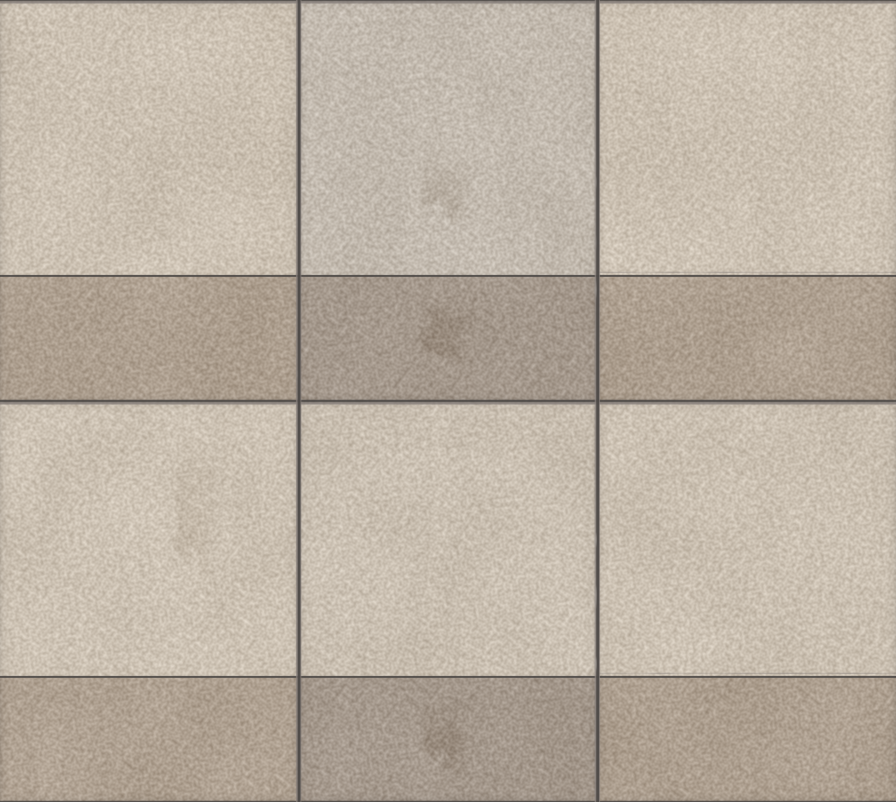
Reproduce this texture procedurally as a WebGL 2 fragment shader.

```glsl
#version 300 es
precision highp float;

uniform vec2 u_resolution;
out vec4 outColor;

const vec2 GRID = vec2(3.0, 2.0);
const float BAND_TOP = 0.312;   // band height as a share of one cell

const vec3 PANEL = vec3(0.795, 0.753, 0.695);
const vec3 BAND = vec3(0.678, 0.622, 0.560);
const vec3 SEAM = vec3(0.29, 0.275, 0.265);
const vec3 RIM = vec3(0.52, 0.49, 0.475);
const vec3 CHIP = vec3(0.72, 0.70, 0.68);

vec2 hashGradient(vec2 cell) {
    vec3 h = fract(cell.xyx * vec3(0.1031, 0.1030, 0.0973));
    h += dot(h, h.yzx + 33.33);
    float angle = 6.28318 * fract((h.x + h.y) * h.z);
    return vec2(cos(angle), sin(angle));
}

// Gradient noise, roughly -0.7 to 0.7
float gradientNoise(vec2 p) {
    vec2 i = floor(p), f = fract(p);
    vec2 u = f * f * f * (f * (f * 6.0 - 15.0) + 10.0);
    float a = dot(hashGradient(i), f);
    float b = dot(hashGradient(i + vec2(1, 0)), f - vec2(1, 0));
    float c = dot(hashGradient(i + vec2(0, 1)), f - vec2(0, 1));
    float d = dot(hashGradient(i + vec2(1, 1)), f - vec2(1, 1));
    return mix(mix(a, b, u.x), mix(c, d, u.x), u.y);
}

float cloudNoise(vec2 p) {
    float sum = 0.0, gain = 0.5;
    for (int i = 0; i < 4; i++) {
        sum += gain * gradientNoise(p);
        p = mat2(1.6, 1.2, -1.2, 1.6) * p + 17.3;
        gain *= 0.5;
    }
    return sum;
}

// Fine speckle from two rotated layers
float grainNoise(vec2 p) {
    vec2 r = mat2(0.8, 0.6, -0.6, 0.8) * p;
    return gradientNoise(r * 290.0) + 0.7 * gradientNoise(r.yx * 155.0 + 41.0);
}

float lineMask(float dist, float halfWidth, float pixel) {
    return 1.0 - smoothstep(halfWidth - 0.7 * pixel, halfWidth + 0.7 * pixel, abs(dist));
}

// Smudge with a firm left side, a slanted foot and a fading top
float smudge(vec2 p, vec2 center, vec2 size, float rough) {
    vec2 q = (p - center) / size + rough;
    float sides = smoothstep(-1.0, -0.6, q.x) * (1.0 - smoothstep(0.1, 1.2, q.x));
    float foot = smoothstep(-0.1, 0.15, q.y + 0.6 + 0.3 * q.x);
    return sides * foot * (1.0 - smoothstep(-0.3, 1.1, q.y));
}

float isIndex(float value, float index) {
    return 1.0 - step(0.5, abs(value - index));
}

void main() {
    float pixel = 1.0 / u_resolution.x;
    vec2 p = gl_FragCoord.xy * pixel;
    vec2 cellSize = vec2(1.0, u_resolution.y * pixel) / GRID;
    vec2 g = p / cellSize;
    vec2 id = floor(g), local = fract(g);
    float middle = isIndex(id.x, 1.0);
    float lower = isIndex(id.y, 0.0);

    // Panel above, darker band below
    float bandDist = (local.y - BAND_TOP) * cellSize.y;
    float panel = smoothstep(-pixel, pixel, bandDist);
    vec3 color = mix(BAND, PANEL, panel);

    // Each tile has its own tone; the middle column is greyer
    float greyed = middle * mix(1.0, 0.15, panel * lower);
    color -= greyed * vec3(0.036, 0.028, 0.014);
    color += 0.012 * gradientNoise(id * 3.7 + 0.4);

    // Cloudy wear and faint vertical weathering
    float cloud = cloudNoise(p * 9.0 + id * 5.0);
    float streak = gradientNoise(p * vec2(48.0, 7.0));
    color += vec3(0.055, 0.058, 0.062) * cloud + 0.012 * streak;

    // Smudges
    float rough = 0.7 * cloudNoise(p * 40.0);
    float stain = smudge(local, vec2(0.49, mix(0.17, 0.53, panel)), vec2(0.09, 0.11), rough);
    stain *= middle * (1.0 - panel * lower);
    float scuff = smudge(local, vec2(0.65, 0.72), vec2(0.08, 0.22), rough);
    stain += 0.7 * scuff * panel * lower * isIndex(id.x, 0.0);
    color -= stain * vec3(0.060, 0.066, 0.072);

    // Speckle
    color += vec3(0.095, 0.100, 0.105) * grainNoise(p);

    // Shade along tile edges
    vec2 edge = min(local, 1.0 - local) * cellSize;
    color *= 1.0 - 0.10 * exp(-min(edge.x, edge.y) / 0.004);

    // Thin joint over the band, with a scratch in the last column
    float scratch = lineMask(bandDist - 0.004, 0.0007, pixel) * isIndex(id.x, 2.0);
    color = mix(color, RIM, scratch * (0.35 + 0.4 * gradientNoise(p * 30.0)));
    color = mix(color, SEAM, 0.9 * lineMask(bandDist, 0.0011, pixel));

    // Main seams: vertical ones lie only between columns
    float seamX = p.x - clamp(round(g.x), 1.0, GRID.x - 1.0) * cellSize.x;
    float seamY = p.y - round(g.y) * cellSize.y;
    color = mix(color, RIM, 0.8 * lineMask(seamY + 0.0026, 0.0013, pixel));
    color = mix(color, SEAM, 0.85 * lineMask(seamY, 0.0014, pixel));
    color = mix(color, RIM, 0.75 * lineMask(seamX, 0.0030, pixel));
    color = mix(color, SEAM, 0.9 * lineMask(seamX - 0.0004, 0.0016, pixel));

    // Pale chips beside the vertical seams
    float chip = smoothstep(0.32, 0.5, gradientNoise(vec2(round(g.x) * 7.3, p.y * 22.0)));
    color = mix(color, CHIP, 0.6 * chip * lineMask(seamX + 0.0018, 0.0014, pixel));

    outColor = vec4(clamp(color, 0.0, 1.0), 1.0);
}
```
